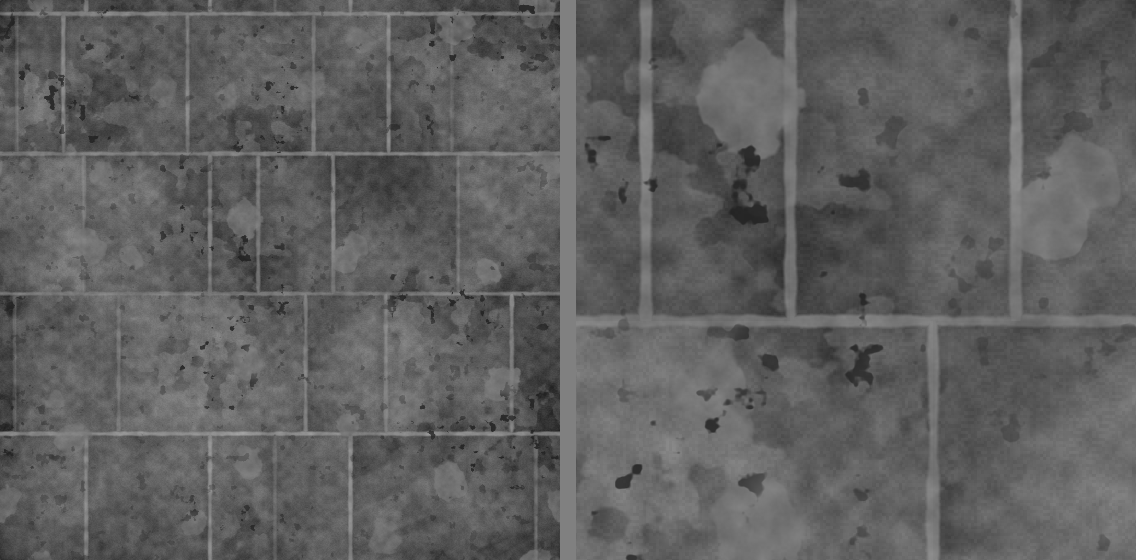
Left, the full canvas; right, a detail of the centre.
Give the GLSL for this texture, as a Shadertoy shader.

```glsl
// Weathered grey stone slabs in four staggered courses, with pale mortar, lichen and pits.

const float COURSES = 4.0;
const float COURSE_OFFSET = 0.0245;   // first bed joint, measured from the top
const int SLOTS = 6;                  // joints per course; a repeated value pads a course
const float JOINTS[24] = float[24](
    0.030, 0.113, 0.335, 0.560, 0.694, 0.807,
    0.150, 0.375, 0.461, 0.595, 0.818, 0.818,
    0.026, 0.212, 0.546, 0.689, 0.914, 0.914,
    0.154, 0.375, 0.491, 0.626, 0.957, 0.957);
const float JOINT_HALF = 0.0036;
const float JOINT_WOBBLE = 0.0035;
const float STONE_TONE = 0.385;
const float SLAB_VARIATION = 0.07;
const float MORTAR_TONE = 0.54;
const float LICHEN_TONE = 0.475;
const int LICHEN_COUNT = 28;
const float LICHEN_RADIUS = 0.027;
const float PIT_TONE = 0.13;

float hash(vec2 p) {
    return fract(sin(dot(p, vec2(127.1, 311.7))) * 43758.5453);
}

// Value noise that repeats after the given number of cells
float noise(vec2 p, float cells) {
    vec2 i = floor(p), f = fract(p);
    f = f * f * (3.0 - 2.0 * f);
    vec2 a = mod(i, cells), b = mod(i + 1.0, cells);
    return mix(mix(hash(a), hash(vec2(b.x, a.y)), f.x),
               mix(hash(vec2(a.x, b.y)), hash(b), f.x), f.y);
}

float fbm(vec2 uv, float cells) {
    float sum = 0.0, amp = 0.533;
    for (int i = 0; i < 4; i++) {
        sum += amp * noise(uv * cells, cells);
        cells *= 2.0;
        amp *= 0.5;
    }
    return sum;
}

// Signed distance to the nearest repeat of a line on the unit circle
float wrapped(float x) {
    return fract(x + 0.5) - 0.5;
}

// Coverage of one mortar line; weak joints are thinner and fainter
float jointCover(float d, float strength, float aa) {
    float halfWidth = JOINT_HALF * mix(0.7, 1.0, strength);
    return strength * (1.0 - smoothstep(halfWidth - 0.001 - aa, halfWidth + 0.001 + aa, d));
}

float lichenCover(vec2 uv, float aa) {
    float ragged = (fbm(uv, 40.0) - 0.5) * 0.032;
    float cover = 0.0;
    for (int i = 0; i < LICHEN_COUNT; i++) {
        float n = float(i);
        vec2 jitter = vec2(hash(vec2(n, 3.0)), hash(vec2(n, 8.0)));
        vec2 centre = n * vec2(0.7549, 0.5698) + 0.16 * jitter;
        vec2 q = uv - centre;
        float radius = LICHEN_RADIUS * mix(0.65, 1.2, hash(vec2(n, 5.0)));
        float d = length(vec2(wrapped(q.x), wrapped(q.y))) + ragged - radius;
        float opacity = mix(0.5, 0.95, hash(vec2(n, 11.0)));
        cover = max(cover, opacity * (1.0 - smoothstep(-0.002 - aa, 0.001 + aa, d)));
    }
    return cover;
}

void mainImage(out vec4 fragColor, in vec2 fragCoord) {
    vec2 uv = fragCoord / iResolution.xy;
    float aa = 0.7 / iResolution.y;
    float v = fract(1.0 - uv.y - COURSE_OFFSET);
    float row = min(floor(v * COURSES), COURSES - 1.0);
    float wobble = (fbm(uv, 48.0) - 0.5) * JOINT_WOBBLE;

    // Bed joint, then the upright joints of this course
    float bed = mod(floor(v * COURSES + 0.5), COURSES);
    float nearest = abs(wrapped(v * COURSES)) / COURSES + wobble;
    float mortar = jointCover(nearest, mix(0.65, 1.0, hash(vec2(bed, 21.0))), aa);
    float slab = 0.0;
    for (int k = 0; k < SLOTS; k++) {
        float x = JOINTS[int(row) * SLOTS + k];
        float d = abs(wrapped(uv.x - x)) + wobble;
        nearest = min(nearest, d);
        mortar = max(mortar, jointCover(d, mix(0.4, 0.95, hash(vec2(row, x * 100.0))), aa));
        slab += step(x, uv.x);
    }
    slab = mod(slab, float(SLOTS));

    // Stone: slab tone, clouds, grain and grime along the joints
    float clouds = fbm(uv, 6.0), grain = fbm(uv, 72.0);
    float tone = STONE_TONE + SLAB_VARIATION * (hash(vec2(slab, row + 31.0)) - 0.5);
    tone += 0.32 * (clouds - 0.5) + 0.17 * (grain - 0.5);
    tone += 0.035 * (hash(floor(uv * 512.0)) - 0.5);
    tone -= 0.05 * exp(-max(nearest, 0.0) / 0.014);

    // Diagonal veins on the broad slab of the last course
    float vein = smoothstep(0.55, 0.68, fbm(vec2(uv.x * 0.2, v + 0.45 * uv.x), 16.0));
    tone -= 0.07 * vein * step(2.5, row) * step(3.5, slab);

    // Scaly dark flecks and small pits gathered in worn patches
    float worn = smoothstep(0.48, 0.66, fbm(uv.yx + 0.37, 7.0));
    tone -= 0.09 * worn * smoothstep(0.48, 0.56, fbm(uv, 34.0));
    float pits = smoothstep(0.69, 0.76, fbm(uv + 0.21, 56.0)) * mix(0.35, 1.0, worn);

    // Mortar, lichen and pits on top
    float mortarTone = MORTAR_TONE + 0.16 * (fbm(uv, 10.0) - 0.5) + 0.2 * (grain - 0.5);
    tone = mix(tone, mortarTone, mortar);
    tone = mix(tone, LICHEN_TONE + 0.14 * (grain - 0.5), 0.85 * lichenCover(uv, aa));
    tone = mix(tone, PIT_TONE, 0.85 * pits);
    fragColor = vec4(vec3(clamp(tone, 0.0, 1.0)), 1.0);
}
```
